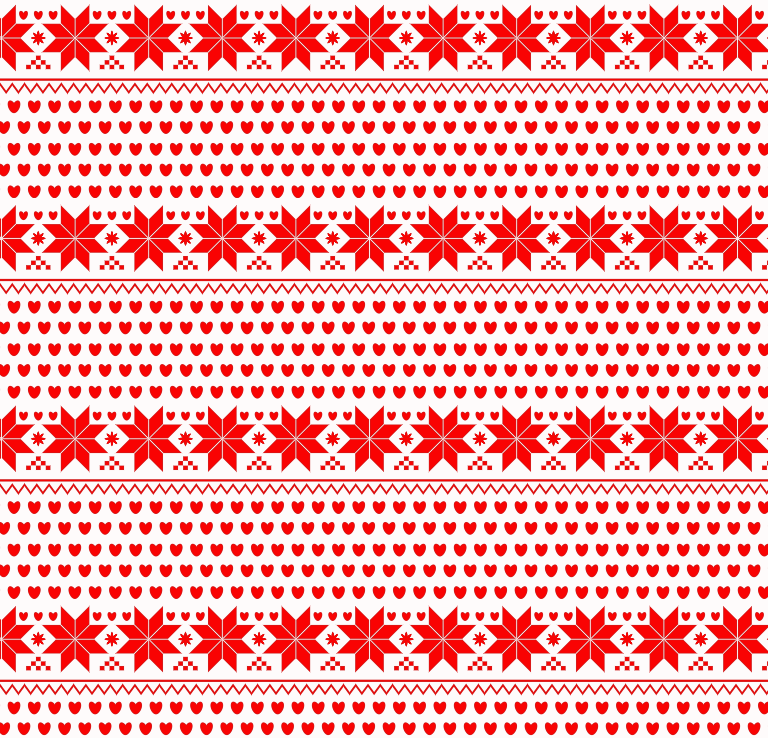
A Shadertoy shader for this pattern:

```glsl
// Red and white knitted bands: eight-petal stars, zigzag trim and staggered hearts.

// All lengths are in design units; the canvas is CANVAS_WIDTH units wide.
const float CANVAS_WIDTH = 768.0;
const vec3 PAPER = vec3(0.995, 0.985, 0.985);
const vec3 RED = vec3(0.975, 0.01, 0.01);
const vec3 RIM = vec3(0.80, 0.12, 0.12);
const float RIM_WIDTH = 1.3;

const float BAND_PERIOD = 200.4;
const float BAND_CENTRE = 38.0;   // first star row, measured from the top
const float BAND_ABOVE = 40.0;    // part of each band above its star row

const float STAR_PERIOD = 73.6;
const float STAR_OFFSET = 1.5;
const float PETAL_WIDTH = 14.3;
const float STAR_REACH = 33.2;
const float SEAM = 0.4;

const float FLOWER_RADIUS = 5.6;
const float FLOWER_RIPPLE = 1.7;
const float SMALL_HEART_PITCH = 14.8;
const float SMALL_HEART_SIZE = 9.0;
const float SMALL_HEART_Y = -22.7;
const vec2 CHECK_CELL = vec2(4.9, 4.6);
const float CHECK_TOP = 17.5;

const float RULE_Y = 41.6;
const float RULE_HALF = 1.15;
const float ZIGZAG_TOP = 46.0;
const float ZIGZAG_DEPTH = 8.4;
const float ZIGZAG_PERIOD = STAR_PERIOD / 6.0;
const float ZIGZAG_HALF = 0.95;

const float HEART_PITCH = 20.28;
const float HEART_SIZE = 13.0;
const float HEART_FIRST_Y = 68.8;
const float HEART_ROW_STEP = 21.25;
const int HEART_ROWS = 5;

// Coordinate centred on the nearest repeat
float repeatCentred(float x, float period) {
    return x - period * round(x / period);
}

// Two mirrored, tilted ellipses; y points down
float heart(vec2 p, float size) {
    const float TILT = 0.419;
    const vec2 RADII = vec2(0.29, 0.52);
    vec2 q = vec2(abs(p.x) / size - 0.15, -p.y / size);
    float c = cos(TILT), s = sin(TILT);
    q = vec2(c * q.x - s * q.y, s * q.x + c * q.y) / RADII;
    float k = length(q);
    return size * k * (k - 1.0) / max(length(q / RADII), 0.001);
}

// Eight parallelogram petals separated by fine seams
float star(vec2 p) {
    p = abs(p);
    p = vec2(max(p.x, p.y), min(p.x, p.y));
    float diagonal = (p.x - p.y) * 0.7071;
    float petal = max(p.y - PETAL_WIDTH, diagonal - (STAR_REACH - PETAL_WIDTH) * 0.7071);
    return max(petal, SEAM - min(p.y, diagonal));
}

float flower(vec2 p) {
    float angle = atan(p.y, p.x + 0.0001);
    return (length(p) - FLOWER_RADIUS - FLOWER_RIPPLE * cos(8.0 * angle)) * 0.75;
}

// Pyramid of alternating squares
float checkPyramid(vec2 p) {
    float d = 1e3;
    for (int i = 0; i < 3; i++) {
        float row = float(i);
        float col = 2.0 * round((p.x / CHECK_CELL.x + row) * 0.5) - row;
        col = clamp(col, -row, row);
        vec2 centre = vec2(col, row + 0.5) * CHECK_CELL + vec2(0.0, CHECK_TOP);
        vec2 edge = abs(p - centre) - CHECK_CELL * 0.48;
        d = min(d, max(edge.x, edge.y));
    }
    return d;
}

float trim(vec2 p) {
    float wave = 1.0 - abs(2.0 * fract(p.x / ZIGZAG_PERIOD) - 1.0);
    float slope = 2.0 * ZIGZAG_DEPTH / ZIGZAG_PERIOD;
    float zigzag = abs(p.y - ZIGZAG_TOP - ZIGZAG_DEPTH * wave) / sqrt(1.0 + slope * slope);
    return min(abs(p.y - RULE_Y) - RULE_HALF, zigzag - ZIGZAG_HALF);
}

float heartField(vec2 p) {
    float d = 1e3;
    for (int i = 0; i < HEART_ROWS; i++) {
        float odd = float(i % 2);
        float x = repeatCentred(p.x - mix(14.0, 3.7, odd), HEART_PITCH);
        float y = p.y - HEART_FIRST_Y - HEART_ROW_STEP * float(i) + 0.5 * odd;
        d = min(d, heart(vec2(x, y), HEART_SIZE));
    }
    return d;
}

void mainImage(out vec4 fragColor, in vec2 fragCoord) {
    float pixel = CANVAS_WIDTH / iResolution.x;
    vec2 p = vec2(fragCoord.x, iResolution.y - fragCoord.y) * pixel;
    p.y = mod(p.y - BAND_CENTRE + BAND_ABOVE, BAND_PERIOD) - BAND_ABOVE;

    // Star row and the motifs in its gaps
    float starX = repeatCentred(p.x - STAR_OFFSET, STAR_PERIOD);
    vec2 gap = vec2(repeatCentred(p.x - STAR_OFFSET - 0.5 * STAR_PERIOD, STAR_PERIOD), p.y);
    float d = min(star(vec2(starX, p.y)), min(flower(gap), checkPyramid(gap)));
    float slot = clamp(round(gap.x / SMALL_HEART_PITCH), -1.0, 1.0);
    d = min(d, heart(gap - vec2(slot * SMALL_HEART_PITCH, SMALL_HEART_Y), SMALL_HEART_SIZE));

    // Trim and heart rows
    d = min(d, min(trim(p), heartField(p)));

    // Red ink with a slightly darker rim
    vec3 ink = mix(RIM, RED, smoothstep(0.0, RIM_WIDTH, -d));
    float coverage = 1.0 - smoothstep(-0.6 * pixel, 0.6 * pixel, d);
    fragColor = vec4(mix(PAPER, ink, coverage), 1.0);
}
```
